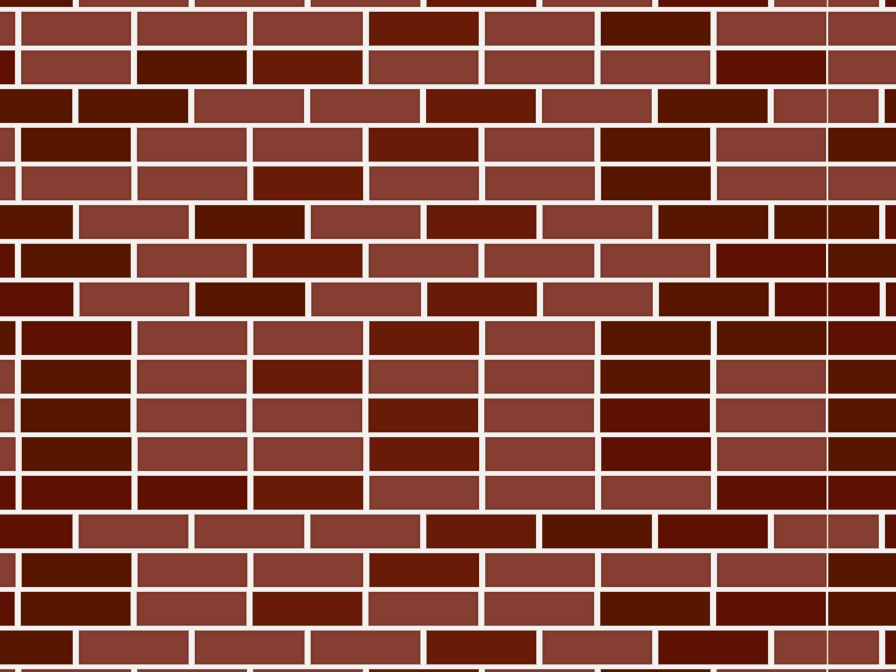
Write a Shadertoy shader that draws this pattern.

```glsl
// A brick wall: flat red and dark bricks between pale joints, seven to a panel.
// Courses come from floor and fract, with some shifted by half a brick; a hash
// picks the dark bricks, and a thin vertical seam starts the next panel.

// Lengths are fractions of the canvas height, measured from the top left.
const vec2 PITCH = vec2(0.17245, 0.05755);
const vec2 JOINT = vec2(0.0092, 0.0072);
const vec2 FIRST_JOINT = vec2(0.0269, 0.0139);
const float SEAM_X = 1.2314;
const float SEAM_WIDTH = 0.0022;
const float SEAM_TRIM = 0.0073;
const float PANEL_COLUMNS = 7.0;
const float PANEL_ROWS = 17.0;
const int SHIFTED_ROWS = 0x4149;  // one bit per course of the panel

const vec3 MORTAR = vec3(0.96, 0.945, 0.935);
const vec3 RED = vec3(0.525, 0.24, 0.195);
const vec3 RUST = vec3(0.41, 0.105, 0.03);
const vec3 UMBER = vec3(0.345, 0.085, 0.0);
const vec3 OXBLOOD = vec3(0.37, 0.065, 0.01);

// Chance of a dark brick per column, in plain and in accent courses.
const float PLAIN_CHANCE[7] = float[7](0.6, 0.3, 0.0, 0.95, 0.2, 0.8, 0.1);
const float ACCENT_CHANCE[7] = float[7](0.5, 0.2, 1.0, 0.0, 0.2, 0.7, 0.85);

float hash(vec2 p) {
    vec3 q = fract(vec3(p.xyx) * 0.1031);
    q += dot(q, q.yzx + 33.33);
    return fract((q.x + q.y) * q.z);
}

float boxDistance(vec2 p, vec2 halfSize) {
    vec2 d = abs(p) - halfSize;
    return length(max(d, 0.0)) + min(max(d.x, d.y), 0.0);
}

float coverage(float dist, float soft) {
    return 1.0 - smoothstep(-soft, soft, dist);
}

bool isShifted(float row) {
    return ((SHIFTED_ROWS >> int(row)) & 1) == 1;
}

// Accent courses recur about every 2.8 rows.
bool isAccent(float row) {
    return fract((row - 1.25) / 2.8) < 0.357;
}

vec3 brickColour(float column, float row, bool shifted) {
    float slot = mod(column, PANEL_COLUMNS);
    int i = int(slot);
    float chance = isAccent(row) ? ACCENT_CHANCE[i] : PLAIN_CHANCE[i];
    bool outer = column < 0.0 || column >= PANEL_COLUMNS;
    bool dark = hash(vec2(slot, row) + 3.7) < chance || (shifted && outer);
    if (!dark) return RED;
    if (i == 2 || i == 3) return RUST;
    return hash(vec2(slot, row) + 41.3) < 0.6 ? UMBER : OXBLOOD;
}

vec3 wall(vec2 p, float soft) {
    // Course and brick under this point
    vec2 q = p - FIRST_JOINT;
    float row = mod(floor(q.y / PITCH.y) + 1.0, PANEL_ROWS);
    bool shifted = isShifted(row);
    q.x += (hash(vec2(row, 9.0)) - 0.5) * 0.002;
    if (shifted) q.x -= 0.5 * PITCH.x;
    float column = floor(q.x / PITCH.x);

    // Brick face with a faintly darker rim
    vec2 local = (fract(q / PITCH) - 0.5) * PITCH;
    float dist = boxDistance(local, 0.5 * (PITCH - JOINT));
    vec3 face = brickColour(column, row, shifted);
    face *= mix(0.86, 1.0, smoothstep(0.0, 0.005, -dist));
    return mix(MORTAR, face, coverage(dist, soft));
}

void mainImage(out vec4 fragColor, in vec2 fragCoord) {
    vec2 p = fragCoord / iResolution.y;
    p.y = 1.0 - p.y;
    float soft = 0.8 / iResolution.y;

    // The panel beyond the seam starts flush with its first brick
    float trim = p.x > SEAM_X ? SEAM_TRIM : 0.0;
    vec3 colour = wall(p + vec2(trim, 0.0), soft);

    float seam = abs(p.x - SEAM_X) - 0.5 * SEAM_WIDTH;
    colour = mix(colour, MORTAR, 0.85 * coverage(seam, soft));
    fragColor = vec4(colour, 1.0);
}
```
